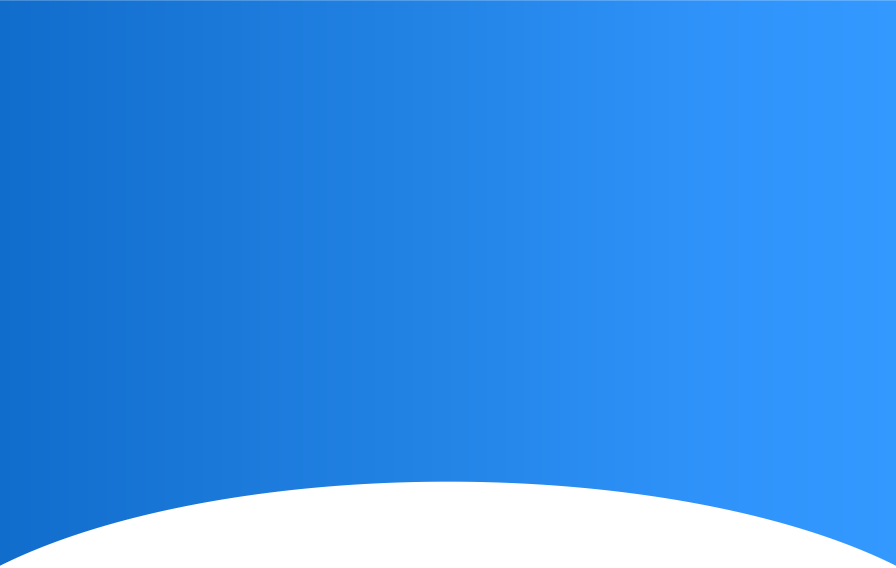
This background is drawn by a Shadertoy shader. Its source:

```glsl
vec3 blueGradient(float x) {
    vec3 deepBlue = vec3(0.067, 0.427, 0.800);
    vec3 midBlue = vec3(0.139, 0.519, 0.902);
    vec3 brightBlue = vec3(0.180, 0.573, 0.978);
    vec3 paleBlue = vec3(0.200, 0.600, 1.000);
    vec3 color = mix(deepBlue, midBlue, clamp(x / 0.5, 0.0, 1.0));
    color = mix(color, brightBlue, clamp((x - 0.5) / 0.28, 0.0, 1.0));
    return mix(color, paleBlue, clamp((x - 0.78) / 0.22, 0.0, 1.0));
}

// Approximate signed distance to an ellipse, negative inside
float ellipseDistance(vec2 p, vec2 radii) {
    float k = length(p / radii);
    return k * (k - 1.0) / max(length(p / (radii * radii)), 0.0001);
}

void mainImage(out vec4 fragColor, in vec2 fragCoord) {
    vec2 uv = fragCoord / iResolution.xy;
    float aspect = iResolution.x / iResolution.y;
    float pixel = 1.0 / iResolution.y;

    // Horizontal blue sweep
    vec3 color = blueGradient(uv.x);

    // Faint light rim along the top
    float rim = smoothstep(1.0 - 0.0025, 1.0, uv.y);
    color = mix(color, vec3(1.0), 0.3 * rim);

    // White hill rising from the lower edge
    vec2 p = vec2((uv.x - 0.5) * aspect, uv.y + 0.218);
    float hill = ellipseDistance(p, vec2(0.625 * aspect, 0.370));
    float coverage = clamp(0.5 - hill / pixel, 0.0, 1.0);
    color = mix(color, vec3(1.0), coverage);

    fragColor = vec4(color, 1.0);
}
```
